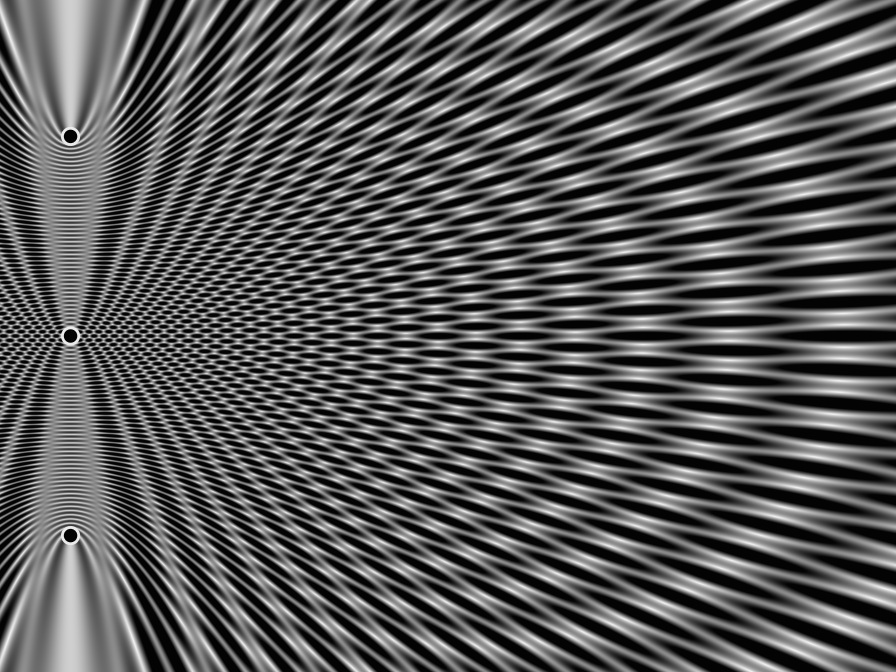
This background is drawn by a Shadertoy shader. Its source:

```glsl
// Interference of three coherent point sources stacked in a column.
// Unit phasors from the sources are summed and shown inverted: strong waves
// form black lobes, cancelled waves a pale net, averaged over subsamples.

const float COLUMN_X = 0.105;        // lengths are fractions of canvas height
const float CENTER_Y = 0.5;
const float SPACING = 0.297;
const float WAVES_PER_SPACING = 23.63;
const int SOURCES = 3;
const int SUBSAMPLES = 3;            // per axis
const float STILL_LIGHT = 0.97;      // brightness where the waves cancel
const float DARKENING = 0.43;        // brightness lost per unit of amplitude
const float CORE_RADIUS = 0.0100;
const float RING_RADIUS = 0.0142;
const vec3 RING_COLOR = vec3(0.92);
const vec3 CORE_COLOR = vec3(0.01);
const float TAU = 6.28319;

vec2 sourcePosition(int i) {
    float offset = float(i) - 0.5 * float(SOURCES - 1);
    return vec2(COLUMN_X, CENTER_Y + offset * SPACING);
}

// Brightness left by the summed waves at one point
float fringes(vec2 p) {
    float waveNumber = TAU * WAVES_PER_SPACING / SPACING;
    vec2 phasor = vec2(0.0);
    for (int i = 0; i < SOURCES; i++) {
        float phase = waveNumber * distance(p, sourcePosition(i));
        phasor += vec2(cos(phase), sin(phase));
    }
    return max(STILL_LIGHT - DARKENING * length(phasor), 0.01);
}

// Antialiased coverage of a disc
float disc(float dist, float radius, float pixel) {
    return clamp(0.5 + (radius - dist) / pixel, 0.0, 1.0);
}

void mainImage(out vec4 fragColor, in vec2 fragCoord) {
    float pixel = 1.0 / iResolution.y;
    vec2 p = fragCoord * pixel;

    // Wave field
    float light = 0.0;
    for (int j = 0; j < SUBSAMPLES; j++) {
        for (int i = 0; i < SUBSAMPLES; i++) {
            vec2 jitter = (vec2(i, j) + 0.5) / float(SUBSAMPLES) - 0.5;
            light += fringes(p + jitter * pixel);
        }
    }
    vec3 color = vec3(light / float(SUBSAMPLES * SUBSAMPLES));

    // Source markers: dark core inside a pale ring
    for (int i = 0; i < SOURCES; i++) {
        float dist = distance(p, sourcePosition(i));
        color = mix(color, RING_COLOR, disc(dist, RING_RADIUS, pixel));
        color = mix(color, CORE_COLOR, disc(dist, CORE_RADIUS, pixel));
    }

    fragColor = vec4(color, 1.0);
}
```
